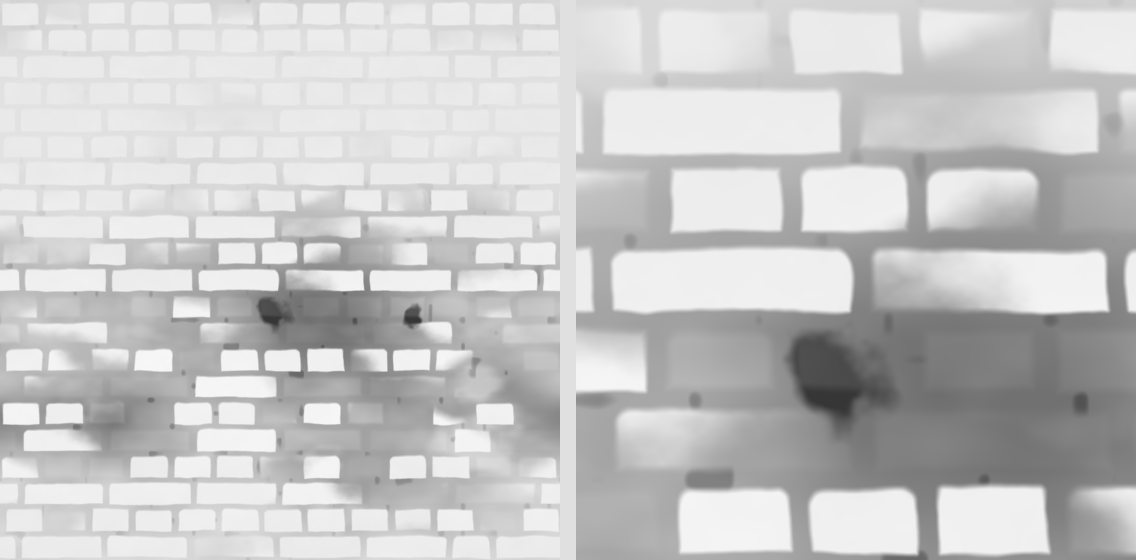
Left: the whole. Right: its middle third, enlarged.
This texture map is drawn by a Shadertoy shader. Its source:

```glsl
// Height map of a worn brick wall: courses of headers alternate with stretchers.
// Proud bricks stand bright and crisp over a periodic grey ground; recessed ones
// melt into it. Every noise lattice and brick count wraps, so the tile is seamless.

#define ROWS 21.0          // courses up the tile
#define CELLS 13.0         // header widths across the tile
#define GAP vec2(0.0030, 0.0014) // half width of the joints
#define WOBBLE 0.006       // waviness of the brick outlines
#define GROUND 0.90        // height of unworn mortar
#define WEAR_DEPTH 0.20    // erosion of the lower courses
#define HOLLOW_DEPTH 0.21  // extra erosion around the hollow
#define HOLLOW vec2(0.57, 0.47)
#define SUNK_COURSE 0.43   // height of the courses that mostly fell back
#define PROUD 0.915        // height of standing bricks
#define PIT 0.21           // height at the bottom of the holes

const float TAU = 6.28319;

float hash(vec2 p) {
    vec3 q = fract(p.xyx * 0.1031);
    q += dot(q, q.yzx + 33.33);
    return fract((q.x + q.y) * q.z);
}

// Value noise that repeats after one tile
float noise(vec2 uv, vec2 period, float seed) {
    vec2 p = uv * period;
    vec2 i = floor(p), f = fract(p);
    f = f * f * (3.0 - 2.0 * f);
    vec2 a = mod(i, period) + seed;
    vec2 b = mod(i + 1.0, period) + seed;
    return mix(mix(hash(a), hash(vec2(b.x, a.y)), f.x),
               mix(hash(vec2(a.x, b.y)), hash(b), f.x), f.y);
}

float fbm(vec2 uv, vec2 period, float seed) {
    float sum = 0.0, gain = 0.5;
    for (int i = 0; i < 4; i++) {
        sum += gain * noise(uv, period, seed);
        period *= 2.0;
        seed += 19.0;
        gain *= 0.5;
    }
    return sum / 0.9375;
}

float roundBox(vec2 p, vec2 halfSize, float radius) {
    vec2 d = abs(p) - halfSize + radius;
    return length(max(d, 0.0)) + min(max(d.x, d.y), 0.0) - radius;
}

// Finds the brick around p: offset from its centre, half size and identity
void findBrick(vec2 p, out vec2 local, out vec2 halfCell, out vec2 id) {
    float row = floor(p.y * ROWS);
    bool header = mod(row, 2.0) > 0.5 || row > ROWS - 1.5;
    float shift = 0.16 * (hash(vec2(row, 71.0)) - 0.5);
    // Stretchers keep one bond; only the place of their lone header moves
    if (!header) shift += 0.5 - 2.0 * floor(2.0 * hash(vec2(row, 37.0)));
    float x = mod(p.x * CELLS - shift, CELLS);
    float span = header ? 1.0 : 2.0;
    float left = floor(x / span) * span;
    float width = min(span, CELLS - left);
    local = vec2((x - left - 0.5 * width) / CELLS, (fract(p.y * ROWS) - 0.5) / ROWS);
    halfCell = 0.5 * vec2(width / CELLS, 1.0 / ROWS);
    id = vec2(left, row);
}

void mainImage(out vec4 fragColor, in vec2 fragCoord) {
    vec2 uv = fragCoord / iResolution.xy;

    // Eroded ground: worn band, central hollow, clouds and mortar smears
    float wear = 0.5 - 0.5 * cos(TAU * (uv.y - 0.81));
    vec2 s = sin(0.5 * TAU * (uv - HOLLOW));
    float hollow = exp(-dot(s * s, vec2(1.7, 7.0)));
    float cloud = fbm(uv, vec2(5.0, 8.0), 3.0);
    float smear = smoothstep(0.56, 0.76, fbm(uv, vec2(7.0, 11.0), 51.0));
    float ground = GROUND - WEAR_DEPTH * wear - HOLLOW_DEPTH * hollow;
    ground += 0.4 * (cloud - 0.5) * (0.16 + wear);
    ground = mix(min(ground, 0.9), 0.88, smear * 0.7 * (1.0 - hollow));

    // Brick outline with wavy sides and a rounder top
    vec2 warp = vec2(fbm(uv, vec2(24.0), 5.0), fbm(uv, vec2(24.0), 83.0)) - 0.5;
    vec2 local, halfCell, id;
    findBrick(fract(uv + WOBBLE * warp), local, halfCell, id);
    vec2 halfSize = halfCell - GAP - 0.002 * vec2(hash(id + 11.0), hash(id + 23.0));
    float radius = local.y > 0.0 ? mix(0.003, 0.012, hash(id + 29.0)) : 0.003;
    float d = roundBox(local, halfSize, radius);

    // How far the brick stands out, smoothly tilted into the ground
    vec2 tilt = 2.0 * vec2(hash(id + 41.0), hash(id + 47.0)) - 1.0;
    float grain = fbm(uv, vec2(26.0, 32.0), 13.0);
    float course = ((id.y + 0.5) / ROWS - SUNK_COURSE) / 0.03;
    float stand = hash(id + 5.0) + 0.19 * dot(tilt, local / halfCell) + 0.12 * (grain - 0.5);
    stand += 0.45 * (1.0 - wear) - 0.16 * hollow + 0.35 * (cloud - 0.5);
    stand -= 0.6 * exp(-course * course);
    float lift = smoothstep(0.40, 0.62, stand);
    float recessed = ground + 0.005 + 0.08 * (hash(id + 61.0) - 0.5) * wear;
    float proud = PROUD + 0.05 * wear - 0.04 * hash(id + 67.0) * wear;
    float face = mix(recessed, proud, lift) + 0.02 * (grain - 0.5);
    float soft = mix(0.008, 0.0038, lift) + 0.003 * smoothstep(0.3, 1.0, local.y / halfCell.y);
    float cover = smoothstep(0.0, soft, -d);
    float height = mix(ground - mix(0.012, 0.03, wear), face, cover);

    // Rare dark slits in the joints
    float slits = smoothstep(0.84, 0.97, noise(uv, vec2(52.0, 42.0), 97.0));
    height -= 0.14 * slits * (1.0 - cover) * (0.1 + wear);

    // Two deep ragged holes between the standing bricks
    for (int i = 0; i < 2; i++) {
        float k = float(i);
        vec2 q = uv - vec2(0.495 + 0.247 * k, 0.443) + 0.05 * warp;
        float size = 0.036 - 0.012 * k;
        float hole = smoothstep(size, size * 0.55, length(q * vec2(1.1, 0.9)));
        height = mix(height, PIT + 0.2 * cloud * cover, hole * (1.0 - cover * lift));
    }

    fragColor = vec4(vec3(clamp(height, 0.0, 1.0)), 1.0);
}
```
